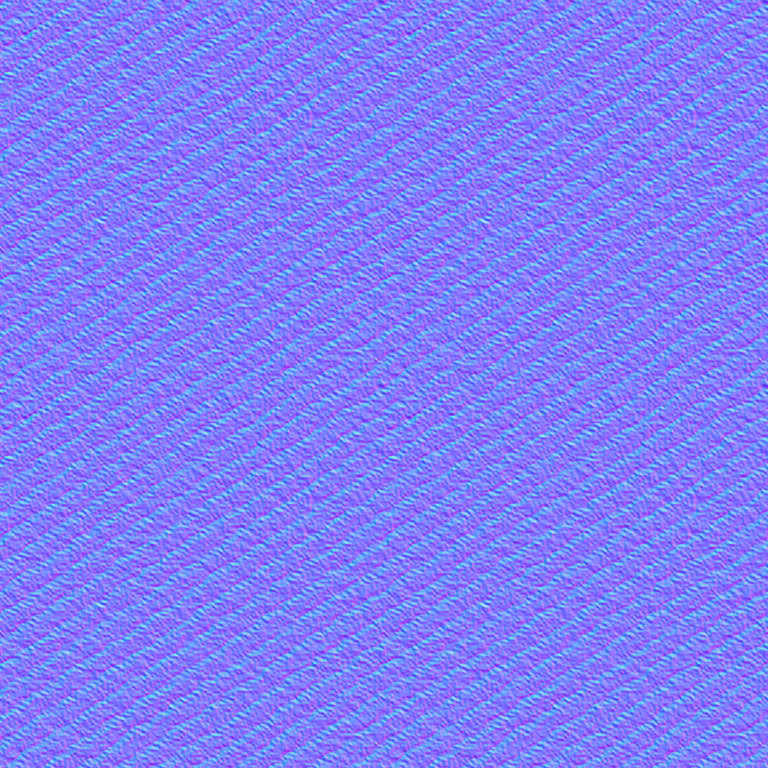
Write a WebGL 2 fragment shader that draws this texture map.

```glsl
#version 300 es
precision highp float;
// Tangent-space normal map of a twill weave: diagonal wales rising to the right,
// crossed by fine slanted threads and covered in fibre grain. A periodic height
// field is built from formulas and its gradient is encoded as a colour.

uniform vec2 u_resolution;
out vec4 fragColor;

const float TAU = 6.2831853;
const float TILES = 2.0;                     // pattern repeats across and down
const vec2 WALE_COUNT = vec2(-10.0, 15.0);   // wales per tile along x and y
const float WALE_LIP = 0.18;                 // sharp lower edge, share of a wale
const float WALE_FALL = 0.67;                // start of the steep upper flank
const float WALE_HEIGHT = 0.0020;            // heights in canvas units
const vec2 THREAD_COUNT = vec2(30.0, 60.0);  // threads per tile along x and y
const float THREAD_HEIGHT = 0.00042;
const float STROKE_CELLS = 32.0;
const float STROKE_HEIGHT = 0.0012;
const float GRAIN_CELLS = 144.0;
const float GRAIN_HEIGHT = 0.0016;
const float WAVER_BROAD = 0.12;              // wale wander, in wales
const float WAVER_FINE = 0.22;
const float TILT_GAIN = 1.3;                 // sideways contrast of the normal
const float SAMPLE_STEP = 1.0 / 1400.0;      // gradient step in canvas units

float hash(vec2 cell) {
    return fract(sin(dot(cell, vec2(12.9898, 78.233))) * 43758.5453);
}

// Hash of a lattice cell that wraps; the half offset keeps mod off its edges
float wrappedHash(vec2 cell, float period) {
    return hash(mod(cell + 0.5, period));
}

// Value noise from 0 to 1, repeating every period cells
float noise(vec2 p, float period) {
    vec2 cell = floor(p);
    vec2 f = p - cell;
    f = f * f * f * (f * (f * 6.0 - 15.0) + 10.0);
    float low = mix(wrappedHash(cell, period),
                    wrappedHash(cell + vec2(1.0, 0.0), period), f.x);
    float high = mix(wrappedHash(cell + vec2(0.0, 1.0), period),
                     wrappedHash(cell + vec2(1.0, 1.0), period), f.x);
    return mix(low, high, f.y);
}

float tileNoise(vec2 tile, float cells) {
    return noise(tile * cells, cells);
}

float fabricHeight(vec2 uv) {
    vec2 tile = uv * TILES;

    // Wales: crisp lower lip, slow rise, steep upper flank
    float waver = WAVER_BROAD * (tileNoise(tile, 5.0) - 0.5)
                + WAVER_FINE * (tileNoise(tile, 56.0) - 0.5);
    float phase = fract(dot(tile, WALE_COUNT) + waver);
    float rise = 0.5 * (smoothstep(0.0, WALE_LIP, phase)
                      + smoothstep(0.0, WALE_FALL, phase));
    float profile = rise * (1.0 - smoothstep(WALE_FALL, 1.0, phase));
    float strength = mix(0.85, 1.15, tileNoise(tile, 20.0));
    float height = WALE_HEIGHT * strength * profile;

    // Threads: fine broken ridges, confined to the upper flank
    float flank = smoothstep(0.58, 0.72, phase) * (1.0 - smoothstep(0.9, 1.0, phase));
    float jitter = 0.5 * tileNoise(tile, 18.0);
    float thread = sin(TAU * (dot(tile, THREAD_COUNT) + jitter));
    float presence = mix(0.4, 1.5, tileNoise(tile, 45.0));
    height += THREAD_HEIGHT * thread * presence * mix(0.1, 1.0, flank);

    // Strokes: noise stretched along the threads; whole multiples keep it wrapping
    vec2 stroke = STROKE_CELLS * vec2(tile.x + 2.0 * tile.y, tile.x - tile.y);
    height += STROKE_HEIGHT * noise(stroke, STROKE_CELLS);

    // Fibre grain
    return height + GRAIN_HEIGHT * tileNoise(tile, GRAIN_CELLS);
}

void main() {
    vec2 uv = gl_FragCoord.xy / u_resolution;
    vec2 e = vec2(SAMPLE_STEP, 0.0);
    vec2 slope = vec2(fabricHeight(uv + e.xy) - fabricHeight(uv - e.xy),
                      fabricHeight(uv + e.yx) - fabricHeight(uv - e.yx))
               / (2.0 * SAMPLE_STEP);
    vec3 normal = normalize(vec3(-slope / TILT_GAIN, 1.0));
    normal.xy *= TILT_GAIN;
    fragColor = vec4(0.5 + 0.5 * normal, 1.0);
}
```
